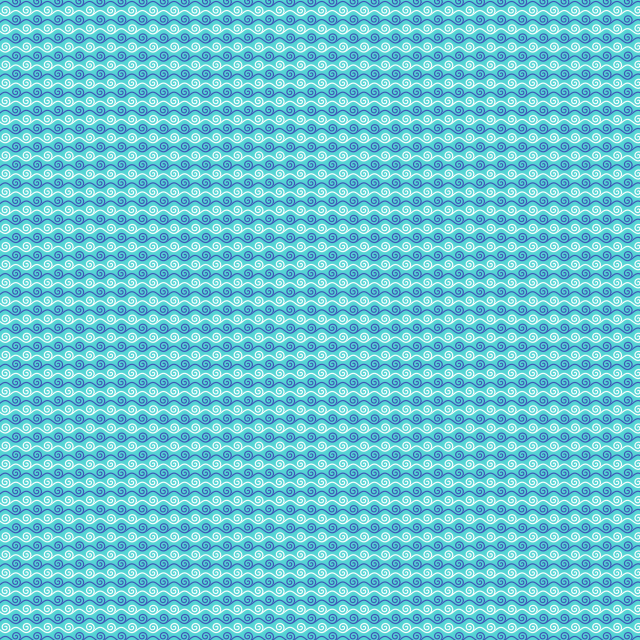
A WebGL 2 fragment shader for this pattern:

```glsl
#version 300 es
precision highp float;

uniform vec2 u_resolution;
out vec4 fragColor;

const float TAU = 6.2831853;
const float COLUMNS = 30.34;    // curls across the canvas
const float ROW_PITCH = 0.43;   // row spacing, in curl widths
const float CURL_RADIUS = 0.245;

// Curl winding inward, counterclockwise from its lowest point
float curlDistance(vec2 q) {
    const float turns = 1.55;
    const float tighten = 0.132;
    float around = fract(atan(q.x, -q.y) / TAU);
    float tipRadius = CURL_RADIUS - tighten * turns;
    float d = length(q - tipRadius * vec2(sin(TAU * turns), -cos(TAU * turns)));
    for (int n = 0; n < 2; n++) {
        float turn = around + float(n);
        if (turn < turns) d = min(d, abs(length(q) - CURL_RADIUS + tighten * turn));
    }
    return d;
}

// Swell passing under each curl and cresting between neighbours
float swellDistance(vec2 q) {
    float amplitude = 0.5 * CURL_RADIUS;
    float height = -amplitude * (1.0 + cos(TAU * q.x));
    float slope = amplitude * TAU * sin(TAU * q.x);
    return abs(q.y - height) / sqrt(1.0 + slope * slope);
}

void main() {
    float scale = COLUMNS / min(u_resolution.x, u_resolution.y);
    // Rows are counted downward from the top edge
    vec2 p = vec2(gl_FragCoord.x, u_resolution.y - gl_FragCoord.y) * scale;
    float nearest = floor((p.y - 0.071) / ROW_PITCH + 0.5);

    vec3 color = vec3(0.335, 0.832, 0.832);
    for (int i = -1; i <= 1; i++) {
        float row = nearest + float(i);
        float odd = mod(row, 2.0);
        // Alternate rows shift by half a curl
        vec2 q = vec2(fract(p.x - 0.25 + 0.5 * odd) - 0.5,
                      0.071 + row * ROW_PITCH - p.y);
        float d = min(curlDistance(q), swellDistance(q));
        // Edge softened over a little more than one pixel
        float ink = smoothstep(-0.7, 0.7, (0.028 - d) / scale);
        vec3 lineColor = mix(vec3(0.24, 0.33, 0.71), vec3(1.0), odd);
        color = mix(color, lineColor, ink);
    }
    fragColor = vec4(color, 1.0);
}
```
